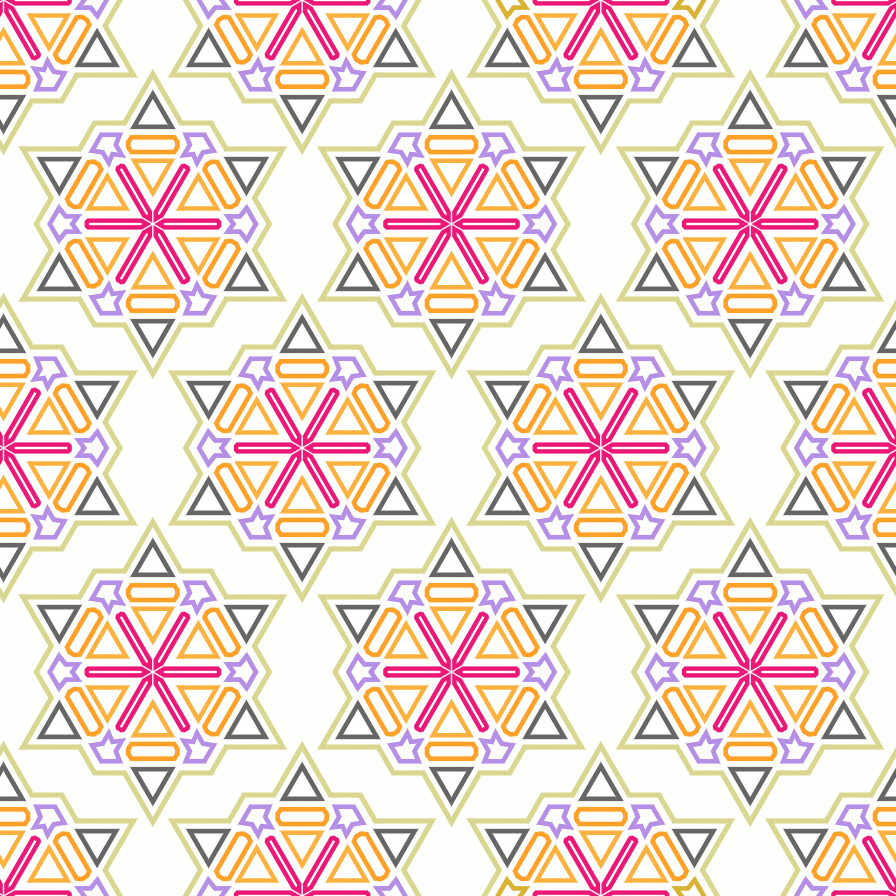
Give the GLSL for this pattern, as a three.js fragment shader.

```glsl
// Six-pointed outlined stars on white, three across and two down, plus a
// half-step copy of the grid. Each star is folded into one mirrored wedge,
// where every part is a stroked half-plane shape. Unit: 1/768 of the canvas.
varying vec2 vUv;

const float SPAN = 768.0;
const vec2 REPEATS = vec2(3.0, 2.0);
const float PI = 3.14159265;

const vec3 PAPER = vec3(0.995, 0.995, 0.99);
const vec3 OLIVE = vec3(0.85, 0.84, 0.56);
const vec3 GRAY = vec3(0.40, 0.40, 0.40);
const vec3 ORANGE = vec3(1.00, 0.63, 0.16);
const vec3 AMBER = vec3(0.99, 0.69, 0.24);
const vec3 PURPLE = vec3(0.71, 0.56, 0.90);
const vec3 GOLD = vec3(0.85, 0.70, 0.20);
const vec3 PINK = vec3(0.93, 0.09, 0.47);

// Folds the plane into a 30 degree wedge: x across, y along a star point.
vec2 foldStar(vec2 p) {
  float a = mod(atan(p.x, p.y) + PI / 6.0, PI / 3.0) - PI / 6.0;
  return length(p) * vec2(abs(sin(a)), cos(a));
}

// Turns wedge coordinates to (along, across) the neighbouring spoke.
vec2 spokeAxes(vec2 w) {
  return vec2(0.5 * w.x + 0.866 * w.y, 0.5 * w.y - 0.866 * w.x);
}

// Equilateral triangle around the origin, pointing up.
float triangle(vec2 p, float inradius) {
  return max(-p.y, 0.866 * abs(p.x) + 0.5 * p.y) - inradius;
}

// Outer contour: a twelve-sided body joined with the six points.
float contour(vec2 w) {
  return min(w.y - 86.5, 0.866 * w.x + 0.5 * w.y - 64.3);
}

// Long bar with cut corners.
float bar(vec2 p) {
  p = abs(p);
  return max(max(p.y - 6.3, p.x - 21.0), 0.82 * p.x + 0.57 * p.y - 18.6);
}

// Narrow spoke: wedge-shaped at the hub, cut corners at the far end.
float spoke(vec2 w, vec2 s) {
  float end = max(s.x - 56.6, 0.707 * (s.x + s.y) - 41.2);
  return max(max(s.y - 2.9, end), 2.5 - w.x);
}

// Arrow-like dart with a notched tail.
float dart(vec2 w, vec2 s) {
  float barb = 0.62 * s.y - 0.78 * s.x + 54.2;
  float tail = max(s.y - 6.5, 55.3 - 0.8 * s.x - 0.59 * s.y);
  return max(w.y - 76.5, min(barb, tail));
}

// Paints a line of the given half width along the zero level of d.
vec3 stroke(vec3 base, vec3 ink, float d, float halfWidth, float px) {
  return mix(base, ink, clamp(0.5 - (abs(d) - halfWidth) / px, 0.0, 1.0));
}

vec3 paintStar(vec3 col, vec2 p, vec3 sideInk, float px) {
  vec2 w = foldStar(p);
  vec2 s = spokeAxes(w);
  vec3 dartInk = abs(p.y) < 25.0 ? sideInk : PURPLE;
  col = stroke(col, OLIVE, contour(w), 2.2, px);
  col = stroke(col, GRAY, triangle(w - vec2(0.0, 92.6), 9.3), 2.0, px);
  col = stroke(col, ORANGE, bar(w - vec2(0.0, 68.0)), 2.0, px);
  col = stroke(col, AMBER, triangle(vec2(w.x, 45.0 - w.y), 9.2), 1.9, px);
  col = stroke(col, dartInk, dart(w, s), 2.0, px);
  return stroke(col, PINK, spoke(w, s), 1.9, px);
}

// One rectangular grid of stars; a single star has gold side darts.
vec3 paintGrid(vec3 col, vec2 p, vec2 goldStar, float px) {
  vec2 cell = SPAN / REPEATS;
  vec2 id = floor(p / cell + 0.5);
  vec2 wrapped = mod(id, REPEATS);
  vec3 sideInk = distance(wrapped, goldStar) < 0.5 ? GOLD : PURPLE;
  return paintStar(col, p - cell * id, sideInk, px);
}

void main() {
  vec2 p = vUv * SPAN - vec2(3.0, 0.0);
  float px = max(fwidth(p.x), fwidth(p.y));
  vec2 halfStep = 0.5 * SPAN / REPEATS;
  vec3 col = paintGrid(PAPER, p, vec2(2.0, 0.0), px);
  col = paintGrid(col, p - halfStep, vec2(-1.0), px);
  gl_FragColor = vec4(col, 1.0);
}
```
